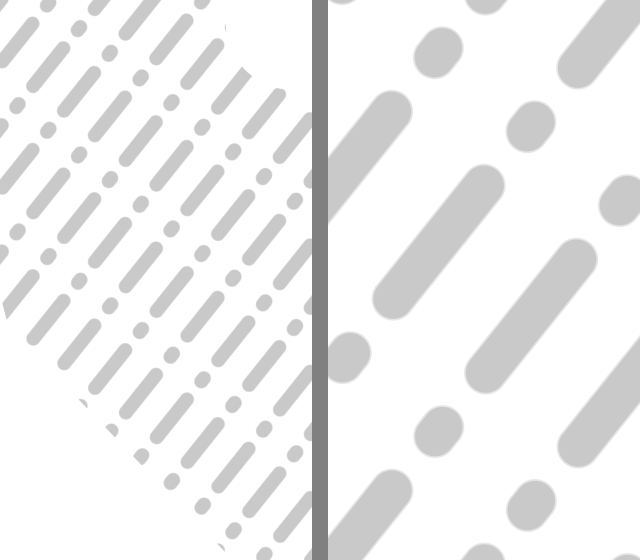
Left: the whole. Right: its middle third, enlarged.
A WebGL 1 fragment shader for this pattern:

```glsl
precision highp float;

uniform vec2 u_resolution;

// Lengths are fractions of the canvas height
#define TILT 0.6744
#define PITCH vec2(0.0705, 0.1760)
#define ANCHOR vec2(0.3066, 0.4785)
#define DASH_HALF 0.0432
#define DOT_HALF 0.0036
#define STROKE_RADIUS 0.0119
#define RIM_WIDTH 0.0010
#define NOTCH_CENTER vec2(0.5234, 0.9596)
#define NOTCH_RADIUS 0.1204
#define PAPER vec3(1.0)
#define RIM vec3(0.90)
#define INK vec3(0.79)

// Distance to the spine of a vertical stroke centred on the origin
float spineDistance(vec2 p, float halfLength) {
  return length(vec2(p.x, max(abs(p.y) - halfLength, 0.0)));
}

// Signed distance to the rows of alternating dashes and dots
float strokeDistance(vec2 p) {
  float c = cos(TILT);
  float s = sin(TILT);
  vec2 q = p - ANCHOR;
  vec2 grid = vec2(c * q.x - s * q.y, s * q.x + c * q.y) / PITCH;
  vec2 dashCell = (fract(grid + 0.5) - 0.5) * PITCH;
  vec2 dotCell = (fract(grid + vec2(0.5, 0.0)) - 0.5) * PITCH;
  float spine = min(spineDistance(dashCell, DASH_HALF),
                    spineDistance(dotCell, DOT_HALF));
  return spine - STROKE_RADIUS;
}

// Signed distance to the patterned area: negative inside
float areaDistance(vec2 p) {
  float notch = NOTCH_RADIUS - length(p - NOTCH_CENTER);
  float diagonal = -dot(p - vec2(0.1393, 0.2878), vec2(0.721, 0.693));
  float side = -dot(p - vec2(0.0039, 0.4596), vec2(0.965, 0.263));
  return max(notch, max(diagonal, side));
}

// Antialiased coverage of a signed distance
float coverage(float d, float pixel) {
  return smoothstep(0.7 * pixel, -0.7 * pixel, d);
}

void main() {
  float pixel = 1.0 / u_resolution.y;
  vec2 p = gl_FragCoord.xy * pixel;

  float stroke = strokeDistance(p);
  float area = coverage(areaDistance(p), pixel);

  // Pale rim first, then the flat fill
  vec3 color = mix(PAPER, RIM, area * coverage(stroke - RIM_WIDTH, pixel));
  color = mix(color, INK, area * coverage(stroke, pixel));
  gl_FragColor = vec4(color, 1.0);
}
```
